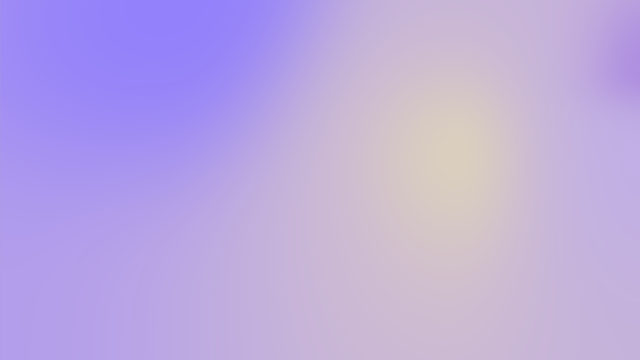
This background is drawn by a Shadertoy shader. Its source:

```glsl
// A soft pastel backdrop: a lavender gradient lit by blurred pools of colour.
// Each pool is an ellipse with its own reach on all four sides, whose weight
// falls off exponentially; the pools are blended over the base in turn.

// Colours
const vec3 LILAC_LEFT   = vec3(0.700, 0.620, 0.920);
const vec3 MAUVE_MIDDLE = vec3(0.775, 0.700, 0.855);
const vec3 LAVENDER     = vec3(0.755, 0.685, 0.900);
const vec3 PERIWINKLE   = vec3(0.575, 0.505, 0.985);
const vec3 ORCHID       = vec3(0.680, 0.555, 0.880);
const vec3 ROSE_HALO    = vec3(0.820, 0.755, 0.800);
const vec3 CREAM        = vec3(0.855, 0.810, 0.745);
const vec3 EDGE_GREY    = vec3(0.660, 0.610, 0.850);

// Centres, in canvas heights from the lower left
const vec2 LAVENDER_AT   = vec2(1.75, 0.58);
const vec2 PERIWINKLE_AT = vec2(0.54, 1.00);
const vec2 ORCHID_AT     = vec2(1.80, 0.80);
const vec2 HALO_AT       = vec2(1.24, 0.50);
const vec2 CREAM_AT      = vec2(1.268, 0.572);

// Reach of each pool: left, right, down, up
const vec4 LAVENDER_REACH   = vec4(0.30, 0.30, 0.35, 0.25);
const vec4 PERIWINKLE_REACH = vec4(0.70, 0.39, 0.50, 0.50);
const vec4 ORCHID_REACH     = vec4(0.16, 0.16, 0.10, 0.25);
const vec4 HALO_REACH       = vec4(0.38, 0.27, 0.60, 0.40);
const vec4 CREAM_REACH      = vec4(0.20, 0.15, 0.25, 0.21);

const float DESIGN_ASPECT    = 16.0 / 9.0;
const float SOFT             = 2.0;    // falloff exponents
const float FIRM             = 3.0;
const float PERIWINKLE_SLANT = 0.25;   // sideways lean per unit of depth
const float EDGE_WIDTH       = 0.004;
const float EDGE_STRENGTH    = 0.35;

// Weight of an elliptical pool with a separate reach on each side
float pool(vec2 p, vec2 centre, vec4 reach, float falloff) {
    vec2 d = p - centre;
    vec2 radii = vec2(d.x < 0.0 ? reach.x : reach.y,
                      d.y < 0.0 ? reach.z : reach.w);
    return exp(-pow(length(d / radii), falloff));
}

void mainImage(out vec4 fragColor, in vec2 fragCoord) {
    vec2 p = fragCoord / iResolution.xy * vec2(DESIGN_ASPECT, 1.0);

    // Base gradient
    vec3 colour = mix(LILAC_LEFT, MAUVE_MIDDLE, smoothstep(0.0, 1.0, p.x));

    // Cool pools at the sides; the large one leans away as it descends
    vec2 slanted = p + vec2(PERIWINKLE_SLANT * (PERIWINKLE_AT.y - p.y), 0.0);
    colour = mix(colour, LAVENDER, pool(p, LAVENDER_AT, LAVENDER_REACH, SOFT));
    colour = mix(colour, PERIWINKLE,
                 pool(slanted, PERIWINKLE_AT, PERIWINKLE_REACH, FIRM));
    colour = mix(colour, ORCHID, pool(p, ORCHID_AT, ORCHID_REACH, SOFT));

    // Warm glow: a broad halo with a bright core
    colour = mix(colour, ROSE_HALO, pool(p, HALO_AT, HALO_REACH, SOFT));
    colour = mix(colour, CREAM, pool(p, CREAM_AT, CREAM_REACH, SOFT));

    // Faint dull rim along the left side
    float rim = 1.0 - smoothstep(0.0, EDGE_WIDTH, p.x);
    colour = mix(colour, EDGE_GREY, EDGE_STRENGTH * rim);

    fragColor = vec4(colour, 1.0);
}
```
